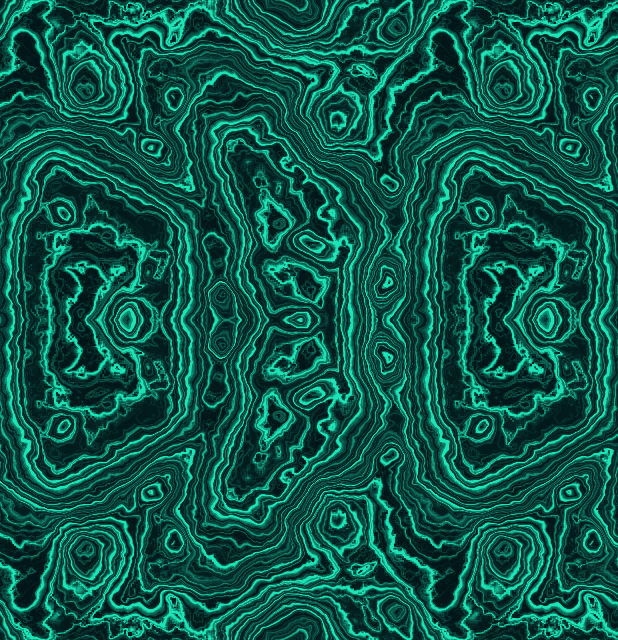
Give the GLSL for this pattern, as a Shadertoy shader.

```glsl
#define PERIOD 0.6536      // tile width, in canvas heights
#define BAND 0.0145        // height step between main veins
#define WARP 0.017         // bending of the outlines
#define ROUGH 0.22         // jaggedness of the veins
#define ISLAND 1.35        // steepness of the ringed islands
#define GLOW 0.15          // soft side of a vein
#define EDGE 0.06          // sharp side of a vein
#define THIN 0.022         // how soon veins narrow on flat ground
#define CONTRAST 1.4
#define DARK vec3(0.006, 0.082, 0.095)
#define BRIGHT vec3(0.09, 0.76, 0.61)
const float TAU = 6.28319;
const int ISLANDS = 15;

// Island centre (x, distance from the mirror axis) and radius
const vec3 islands[ISLANDS] = vec3[ISLANDS](
    vec3(.195, .000, .046), vec3(.108, .174, .028), vec3(.224, .083, .018),
    vec3(.458, .000, .030), vec3(.488, .123, .034), vec3(.354, .028, .022),
    vec3(.599, .058, .030), vec3(.508, .300, .056), vec3(.610, .212, .027),
    vec3(.130, .358, .058), vec3(.290, .345, .038), vec3(.240, .260, .026),
    vec3(.280, .440, .022), vec3(.625, .460, .024), vec3(.450, .500, .070));

float hash(float n) { return fract(sin(n * 127.1) * 43758.5); }

vec2 hash2(vec2 c) {
    return fract(sin(vec2(dot(c, vec2(127.1, 311.7)), dot(c, vec2(269.5, 183.3)))) * 43758.5);
}

float smin(float a, float b, float k) {
    float h = max(k - abs(a - b), 0.0) / k;
    return min(a, b) - h * h * k * 0.25;
}

float smax(float a, float b, float k) { return -smin(-a, -b, k); }

// Layered sines, seamless across the tile
float waves(vec2 p, float seed) {
    float sum = 0.0, amp = 0.5, freq = 2.0;
    p /= PERIOD;
    for (int i = 0; i < 6; i++) {
        float phase = seed + float(i) * 2.4;
        sum += amp * sin(TAU * freq * p.x + phase + 2.0 * sin(TAU * freq * 0.8 * p.y + phase * 1.7));
        freq = floor(freq * 1.7) + 1.0;
        amp *= 0.55;
    }
    return sum;
}

// Distance to the nearest cell point, with n cells per tile
float cellular(vec2 p, float n) {
    p *= n / PERIOD;
    vec2 id = floor(p);
    float nearest = 2.0;
    for (int j = -1; j <= 1; j++)
    for (int i = -1; i <= 1; i++) {
        vec2 c = id + vec2(i, j);
        vec2 point = c + hash2(vec2(mod(c.x, n), c.y));
        nearest = min(nearest, length(p - point));
    }
    return nearest;
}

// Bevelled shield, blunt end to the right
float shield(vec2 p) {
    float sides = smax(0.05 - p.x, p.x - 0.265, 0.03);
    float slopes = smax(dot(p, vec2(0.547, 0.837)) - 0.245, dot(p, vec2(-0.8, 0.6)) - 0.068, 0.03);
    return smax(sides, slopes, 0.04);
}

// Winged crescent, hollow to the left
float crescent(vec2 p) {
    float outer = smax(p.x - 0.52, dot(p, vec2(0.733, 0.68)) - 0.479, 0.04);
    float inner = smax(0.42 - dot(p, vec2(0.97, 0.24)), p.y - 0.30, 0.02);
    return smax(outer, inner, 0.03);
}

// Height whose contours become the veins
float relief(vec2 p) {
    vec2 q = p + WARP * vec2(waves(p, 1.3), waves(p, 5.9));
    float d = 1.0;
    for (int i = -1; i <= 1; i++) {
        vec2 copy = q + vec2(float(i) * PERIOD, 0.0);
        d = smin(d, smin(shield(copy), crescent(copy), 0.03), 0.03);
    }
    float h = d > 0.0 ? 0.2 * (1.0 - exp(-d / 0.16)) : d * 0.35;
    for (int i = 0; i < ISLANDS; i++) {
        vec3 s = islands[i];
        vec2 r = q - s.xy;
        r.x -= PERIOD * round(r.x / PERIOD);
        h += ISLAND * s.z * exp(-dot(r, r) / (s.z * s.z));
    }
    for (float n = 7.0; n < 60.0; n = floor(n * 2.6))
        h += ROUGH * cellular(q, n) * PERIOD / n;
    return h;
}

// One vein per unit step, each with its own place and strength
float veins(float v, float pixel, float thin, float seed) {
    float id = floor(v), x = fract(v) - mix(0.25, 0.5, hash(id + seed));
    float strength = mix(0.4, 1.5, hash(id * 1.7 + seed + 9.0));
    float width = (x > 0.0 ? GLOW : EDGE) * thin;
    float ends = smoothstep(0.0, 0.12, fract(v)) * smoothstep(1.0, 0.8, fract(v));
    return strength * ends * exp(-abs(x) / (width + pixel * 0.2)) / (1.0 + pixel);
}

void mainImage(out vec4 fragColor, in vec2 fragCoord) {
    vec2 p = fragCoord / iResolution.y;
    p = vec2(mod(p.x, PERIOD), abs(p.y - 0.5));

    float v = relief(p) / BAND;
    float pixel = min(fwidth(v), 1.0);
    float thin = clamp(pixel * iResolution.y * THIN, 0.3, 1.0);

    // Main veins, finer veins and faint tonal bands
    float tone = veins(v, pixel, thin, 3.0);
    tone += 0.5 * veins(v * 2.3, pixel * 2.3, thin, 17.0);
    tone += 0.25 * veins(v * 4.1, pixel * 4.1, thin, 31.0);
    tone += 0.04 + 0.04 * sin(v * 1.9 + 2.0 * sin(v * 0.37));

    // Cloudy wear, then deeper shadows and brighter crests
    tone *= 1.0 + 0.22 * waves(p, 8.2);
    tone = 1.4 * pow(max(tone, 0.0), CONTRAST);
    fragColor = vec4(mix(DARK, BRIGHT, clamp(tone, 0.0, 1.2)), 1.0);
}
```
